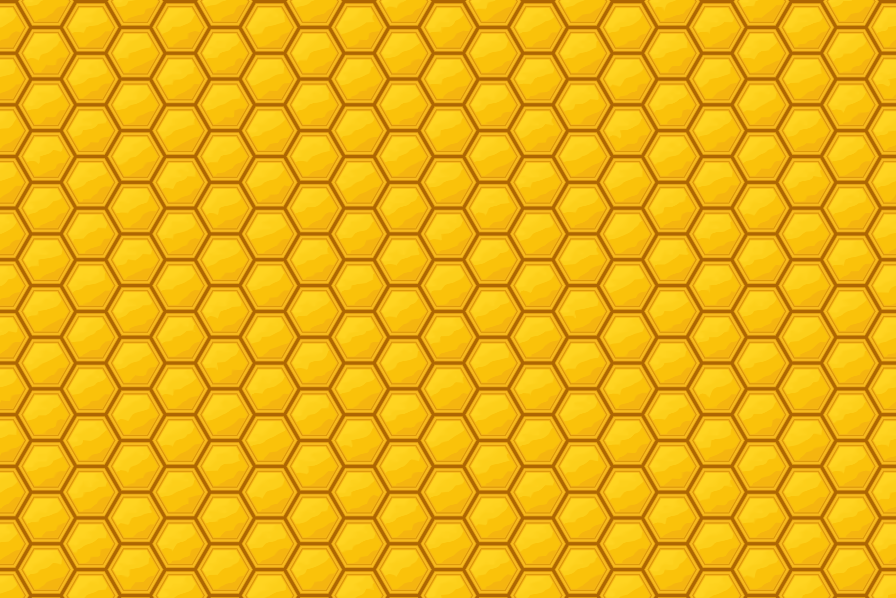
Give the GLSL for this pattern, as a Shadertoy shader.

```glsl
// Honeycomb of flat-topped hexagons: brown walls, a golden bevel and a faceted
// amber face. A two-lattice hexagonal repeat gives each cell's local position;
// distance to the wall draws the bands and angular noise cuts the facets.

float hash(vec2 p) {
    vec3 q = fract(vec3(p.xyx) * 0.1031);
    q += dot(q, q.yzx + 33.33);
    return fract((q.x + q.y) * q.z);
}

// Bilinear value noise, left unsmoothed so its contours stay angular
float facetNoise(vec2 p) {
    vec2 i = floor(p), f = p - i;
    return mix(mix(hash(i), hash(i + vec2(1, 0)), f.x),
               mix(hash(i + vec2(0, 1)), hash(i + vec2(1, 1)), f.x), f.y);
}

// Offset from the nearest cell centre; cells are one unit tall
vec2 hexLocal(vec2 p) {
    vec2 period = vec2(sqrt(3.0), 1.0);
    vec2 a = p - period * floor(p / period + 0.5);
    vec2 b = p - period * (floor(p / period) + 0.5);
    return dot(a, a) < dot(b, b) ? a : b;
}

// Antialiased step, blended over the given width
float edge(float limit, float value, float width) {
    return smoothstep(limit - 0.5 * width, limit + 0.5 * width, value);
}

void mainImage(out vec4 fragColor, in vec2 fragCoord) {
    float cellsHigh = 11.58;
    float pixel = cellsHigh / iResolution.y;
    vec2 p = (fragCoord - 0.5 * iResolution.xy) * pixel - vec2(0.01, 0.26);

    vec2 local = hexLocal(p);
    vec2 cell = floor((p - local) * vec2(2.0 / sqrt(3.0), 2.0) + 0.5);
    vec2 side = abs(local);
    float wall = 0.5 - max(side.y, dot(side, vec2(0.866, 0.5)));

    // Face: lit from the upper left, with jagged facets and small variation
    float seed = hash(cell + 57.0);
    vec2 grain = local * vec2(7.0, 9.0) + 20.0;
    float rough = mix(facetNoise(grain), facetNoise(grain + cell * 13.0 + 400.0), 0.4);
    float shade = dot(local, vec2(0.5, -0.87)) + 0.26 * (rough - 0.5) + 0.03 * (seed - 0.5);
    float soft = max(pixel, 0.03);
    vec3 face = mix(vec3(0.99, 0.81, 0.10), vec3(0.98, 0.76, 0.04), edge(-0.01, shade, soft));
    face = mix(face, vec3(0.96, 0.71, 0.06), edge(0.25, shade, soft));
    face += vec3(0.01, 0.02, 0.03) * edge(0.19, -shade, 0.12);

    // Bands from the wall inwards: wall, shadow, bevel, groove, face
    vec3 color = vec3(0.68, 0.40, 0.01);
    color = mix(color, vec3(0.87, 0.60, 0.05), edge(0.030, wall, pixel));
    color = mix(color, vec3(0.97, 0.73, 0.12), edge(0.045, wall, pixel));
    color = mix(color, vec3(0.87, 0.60, 0.04), edge(0.085, wall, pixel));
    color = mix(color, vec3(0.96, 0.71, 0.09), edge(0.108, wall, pixel));
    color = mix(color, face, edge(0.125, wall, soft));

    fragColor = vec4(color, 1.0);
}
```
